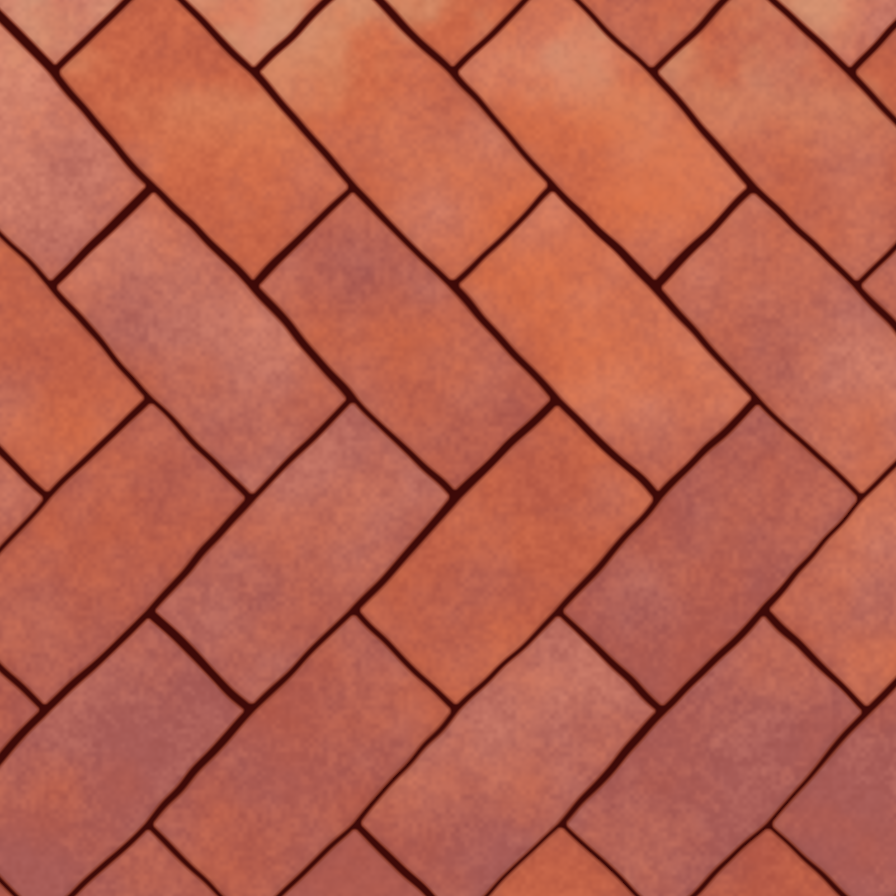
Give the GLSL for this texture, as a WebGL 2 fragment shader.

```glsl
#version 300 es
precision highp float;
// Diagonal brick paving: terracotta blocks in a double herringbone with thin dark joints.
uniform vec2 u_resolution;
out vec4 outColor;

const vec3 SALMON = vec3(0.83, 0.51, 0.42);
const vec3 MAUVE  = vec3(0.66, 0.36, 0.34);
const vec3 RED    = vec3(0.71, 0.35, 0.28);
const vec3 ORANGE = vec3(0.83, 0.43, 0.28);
const vec3 RIM    = vec3(0.51, 0.21, 0.14);
const vec3 JOINT  = vec3(0.24, 0.04, 0.03);

const vec2 APEX = vec2(0.3945, 0.2083);  // top corner of the reference brick
const float BAND_HEIGHT = 0.237;
const float CELL_SIZE = 0.16;            // short side of a brick

float hash(vec2 p) {
    vec3 q = fract(vec3(p.xyx) * 0.1031);
    q += dot(q, q.yzx + 33.33);
    return fract((q.x + q.y) * q.z);
}

float noise(vec2 p) {
    vec2 i = floor(p), f = fract(p);
    f = f * f * (3.0 - 2.0 * f);
    return mix(mix(hash(i), hash(i + vec2(1, 0)), f.x),
               mix(hash(i + vec2(0, 1)), hash(i + vec2(1, 1)), f.x), f.y);
}

float fbm(vec2 p) {
    float sum = 0.0, amp = 0.53;
    for (int k = 0; k < 4; k++) {
        sum += amp * noise(p);
        p = p * 2.03 + 17.3;
        amp *= 0.5;
    }
    return sum;
}

float roundedBox(vec2 p, vec2 halfSize, float radius) {
    vec2 q = abs(p) - halfSize + radius;
    return length(max(q, 0.0)) + min(max(q.x, q.y), 0.0) - radius;
}

// Canvas position (y down) to diagonal cells, slightly wider toward the bottom.
vec2 toCells(vec2 p) {
    float across = (p.x - APEX.x) / (0.221 + 0.0109 * p.y);
    float down = (p.y - APEX.y) / BAND_HEIGHT;
    float f = fract(down), halfRow = 0.465;
    f = f < halfRow ? 0.5 * f / halfRow : 0.5 + 0.5 * (f - halfRow) / (1.0 - halfRow);
    down = floor(down) + f;
    return vec2(down + across, down - across);
}

// Finds the brick holding a point: its first cell, and the point from its centre.
void findBrick(vec2 cells, out vec2 id, out vec2 local, out vec2 halfSize) {
    vec2 cell = floor(cells);
    float diagonal = cell.x + cell.y;
    float band = floor(diagonal * 0.5);
    // Two bands lean one way, the next two lean the other way.
    vec2 axis = mod(band + 1.0, 4.0) < 2.0 ? vec2(1, 0) : vec2(0, 1);
    id = cell - axis * mod(diagonal, 2.0);
    halfSize = 0.5 + 0.5 * axis;
    local = cells - id - halfSize;
}

// Fired clay: a tone per brick, cloudy patches and fine grain.
vec3 clayColor(vec2 p, vec2 id) {
    vec2 seed = id + 61.0;
    vec2 shift = 9.0 * vec2(hash(seed + 5.1), hash(seed + 8.7));
    float cloud = fbm(p * 9.0 + shift) - 0.5;
    float patches = fbm(p * 12.0 + shift + 31.0) - 0.5;
    float grain = noise(p * 100.0) + noise(p * 190.0 + 7.0) - 1.0;

    float light = 0.5 + 0.5 * (hash(seed) - 0.5) + 0.75 * (0.46 - p.y) + 1.1 * cloud;
    float warmth = 0.46 + 0.95 * (hash(seed + 23.0) - 0.5) + 1.3 * patches;
    light = clamp(light + 0.16 * grain, 0.0, 1.1);
    warmth = clamp(warmth + 0.12 * grain, 0.0, 1.0);

    vec3 color = mix(mix(MAUVE, SALMON, light), mix(RED, ORANGE, light), warmth);
    // Dusty bloom near the top edge.
    float dust = smoothstep(0.22, 0.0, p.y) * smoothstep(-0.05, 0.25, cloud);
    color = mix(color, vec3(0.82, 0.62, 0.49), 0.6 * dust);
    return color + 0.022 * grain;
}

void main() {
    vec2 p = gl_FragCoord.xy / u_resolution;
    p.y = 1.0 - p.y;
    float pixel = 1.0 / (CELL_SIZE * min(u_resolution.x, u_resolution.y));

    // Slightly uneven edges.
    vec2 wobble = vec2(noise(p * 28.0), noise(p * 28.0 + 50.0)) - 0.5;
    vec2 id, local, halfSize;
    findBrick(toCells(p) + 0.022 * wobble, id, local, halfSize);

    // Joints vary in width from brick to brick and along each edge.
    vec2 nudge = 0.012 * (vec2(hash(id + 71.0), hash(id + 94.0)) - 0.5);
    float inside = -roundedBox(local + nudge, halfSize, 0.05);
    float width = 0.004 + 0.021 * noise(p * 7.0 + 3.0 * id);

    vec3 color = clayColor(p, id);
    color *= 1.0 - 0.07 * (1.0 - smoothstep(0.0, 0.1, inside));
    color = mix(RIM, color, smoothstep(width, width + 0.024 + pixel, inside));
    color = mix(JOINT, color, smoothstep(width - pixel, width + 0.006 + pixel, inside));
    outColor = vec4(color, 1.0);
}
```
